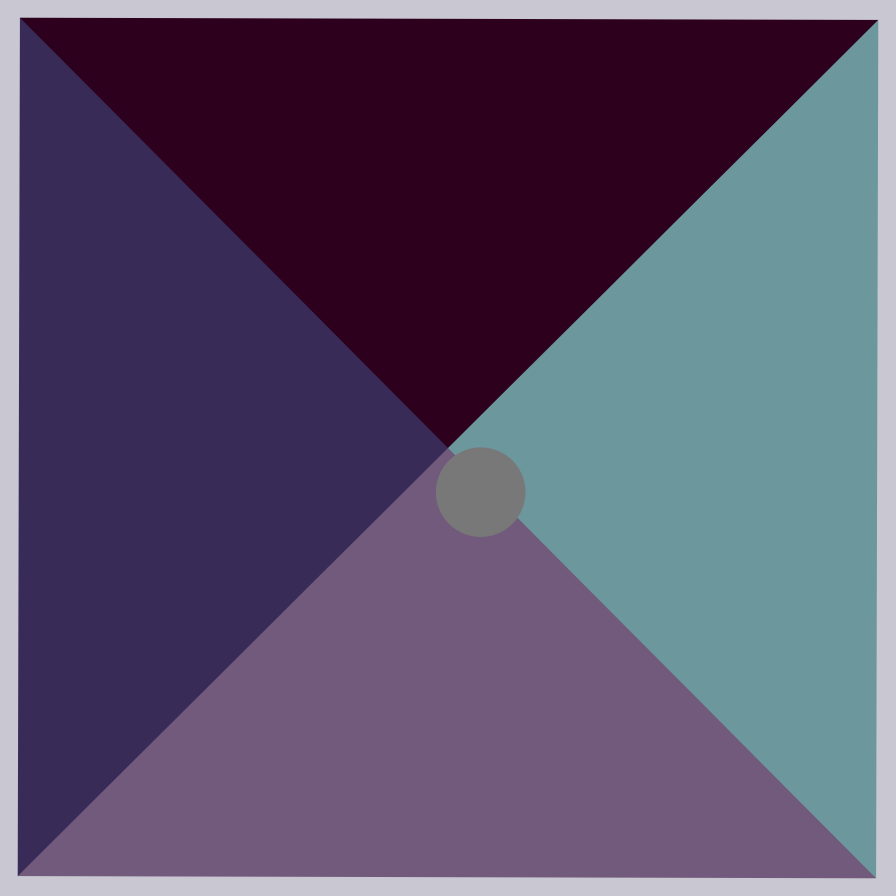
Write a WebGL 1 fragment shader that draws this background.

```glsl
precision highp float;
// Four flat triangles meeting in a slightly turned square, with a pale border and a grey disc.

uniform vec2 u_resolution;

// Smooth coverage of the side where the signed distance is positive.
float coverage(float distanceInside, float pixel) {
    return clamp(distanceInside / pixel + 0.5, 0.0, 1.0);
}

void main() {
    float pixel = 1.0 / min(u_resolution.x, u_resolution.y);
    vec2 p = (gl_FragCoord.xy - 0.5 * u_resolution) * pixel;

    vec3 borderColor = vec3(0.790, 0.780, 0.825);
    vec3 leftColor = vec3(0.222, 0.170, 0.345);
    vec3 topColor = vec3(0.176, 0.004, 0.118);
    vec3 rightColor = vec3(0.423, 0.592, 0.616);
    vec3 bottomColor = vec3(0.443, 0.351, 0.488);
    vec3 discColor = vec3(0.470);

    // Turn the square a little clockwise
    float tilt = 0.0026;
    vec2 q = mat2(cos(tilt), sin(tilt), -sin(tilt), cos(tilt)) * p;

    // Split the square along its diagonals
    float upperRight = coverage((q.x + q.y) * 0.70711, pixel);
    float upperLeft = coverage((q.y - q.x) * 0.70711, pixel);
    vec3 triangles = mix(mix(bottomColor, leftColor, upperLeft),
                         mix(rightColor, topColor, upperLeft), upperRight);

    // Border around the square
    float square = coverage(0.479 - max(abs(q.x), abs(q.y)), pixel);
    vec3 color = mix(borderColor, triangles, square);

    // Disc below and right of the centre
    float disc = coverage(0.05 - length(p - vec2(0.0365, -0.0493)), pixel);
    color = mix(color, discColor, disc);

    gl_FragColor = vec4(color, 1.0);
}
```
